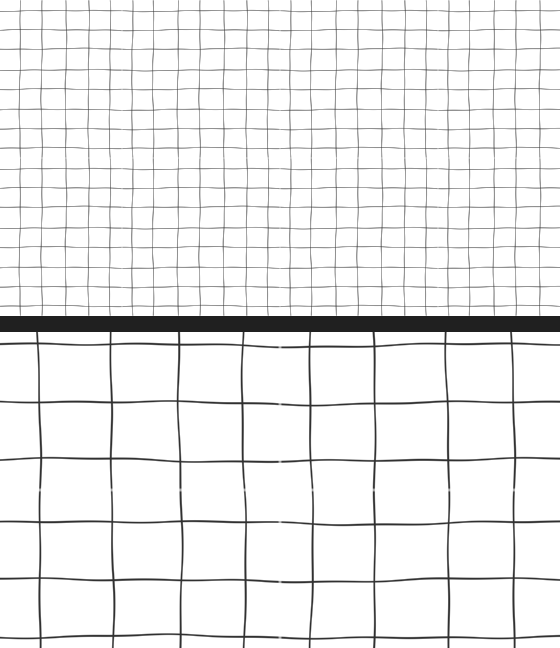
Top: the whole. Bottom: its middle third, enlarged.
This pattern is drawn by a Shadertoy shader. Its source:

```glsl
// Hand-drawn grid: a square tile, half the canvas height, holds 7 upright and
// 8 level thin ink lines. Each line is unevenly spaced and bent by a few
// hashed sine waves that close over the tile; lines thin out at tile seams.

const float TAU = 6.2831853;
const float TILES_DOWN = 2.0;
const float LINE_WIDTH = 0.0038;   // in tiles
const float SEAM_WIDTH = 0.006;    // in tiles
const vec3 PAPER = vec3(1.0);
const vec3 INK = vec3(0.19);

// Line centres across one tile; the upright set uses the first seven
const float UPRIGHT[8] = float[8](0.065, 0.198, 0.354, 0.492, 0.645, 0.789, 0.924, 0.0);
const float LEVEL[8] = float[8](0.069, 0.190, 0.310, 0.444, 0.565, 0.694, 0.816, 0.937);

float hash(float n) {
    return fract(sin(n * 12.9898 + 4.137) * 43758.547);
}

// Sideways drift of one line, periodic over the tile
float wobble(float along, float seed) {
    float slow = cos(TAU * (along - 0.25 * hash(seed)));
    float medium = sin(TAU * (2.0 * along + hash(seed + 0.31)));
    float quick = sin(TAU * (5.0 * along + hash(seed + 0.67)));
    return 0.0030 * slow + 0.0018 * medium + 0.0012 * quick;
}

// Share of a soft pixel covered by a band of the given width
float bandCoverage(float dist, float width, float pixel) {
    float footprint = 1.25 * pixel;
    float nearEdge = max(dist - 0.5 * footprint, -0.5 * width);
    float farEdge = min(dist + 0.5 * footprint, 0.5 * width);
    return max(farEdge - nearEdge, 0.0) / footprint;
}

// Ink from one family of parallel lines
float lineSet(float across, float along, float centres[8], int count, float seed, float pixel) {
    float ink = 0.0;
    for (int i = 0; i < count; i++) {
        float lineSeed = seed + float(i);
        float dist = across - centres[i] - wobble(along, lineSeed);
        dist -= round(dist);
        float pressure = 1.0 + 0.12 * sin(TAU * (3.0 * along + hash(lineSeed + 0.9)));
        ink = max(ink, bandCoverage(dist, LINE_WIDTH * pressure, pixel));
    }
    // Faint break where neighbouring tiles meet
    float seam = bandCoverage(along - round(along), SEAM_WIDTH, pixel);
    return ink * (1.0 - 0.55 * seam);
}

void mainImage(out vec4 fragColor, in vec2 fragCoord) {
    // Tile space centred on the canvas, y pointing down
    float pixel = TILES_DOWN / iResolution.y;
    vec2 tile = (fragCoord - 0.5 * iResolution.xy) * pixel * vec2(1.0, -1.0);

    float upright = lineSet(tile.x, tile.y, UPRIGHT, 7, 3.0, pixel);
    float level = lineSet(tile.y, tile.x, LEVEL, 8, 40.0, pixel);
    float ink = 1.0 - (1.0 - upright) * (1.0 - level);

    fragColor = vec4(mix(PAPER, INK, ink), 1.0);
}
```
